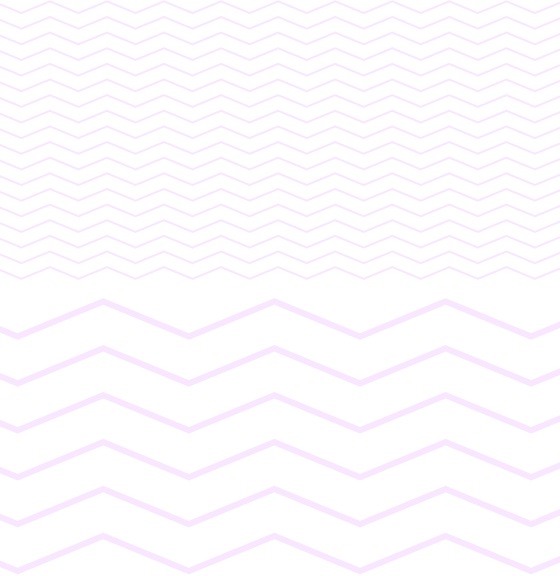
Top: the whole. Bottom: its middle third, enlarged.
Give the GLSL for this pattern, as a WebGL 2 fragment shader.

```glsl
#version 300 es
precision highp float;
// Thin pale lilac chevron lines stacked in even rows on white.

// Lengths are in canvas heights.
#define ZIGZAGS_ACROSS 9.815
#define ROWS_DOWN 17.91
#define PEAK_POSITION vec2(0.7896, 0.6602)
#define ZIGZAG_HEIGHT 0.0418
#define LINE_WIDTH 0.0073
#define LINE_COLOR vec3(0.975, 0.905, 1.0)
#define PAPER_COLOR vec3(1.0)

uniform vec2 u_resolution;
out vec4 fragColor;

// Triangle wave: 0 at whole numbers, 1 halfway between them.
float triangleWave(float t) {
    return 1.0 - abs(2.0 * fract(t) - 1.0);
}

// Distance to the nearest chevron line, with mitred corners.
float chevronDistance(vec2 p, float period, float rowSpacing) {
    vec2 q = p - PEAK_POSITION;
    float height = q.y + ZIGZAG_HEIGHT * triangleWave(q.x / period);
    float row = height / rowSpacing;
    float offset = abs(row - round(row)) * rowSpacing;
    float slope = 2.0 * ZIGZAG_HEIGHT / period;
    return offset * inversesqrt(1.0 + slope * slope);
}

void main() {
    vec2 p = gl_FragCoord.xy / u_resolution.y;
    float pixel = 1.0 / u_resolution.y;

    // Repeat sizes
    float period = u_resolution.x / u_resolution.y / ZIGZAGS_ACROSS;
    float rowSpacing = 1.0 / ROWS_DOWN;

    // Line coverage, smoothed over one pixel
    float d = chevronDistance(p, period, rowSpacing) - 0.5 * LINE_WIDTH;
    float coverage = clamp(0.5 - d / pixel, 0.0, 1.0);

    fragColor = vec4(mix(PAPER_COLOR, LINE_COLOR, coverage), 1.0);
}
```
